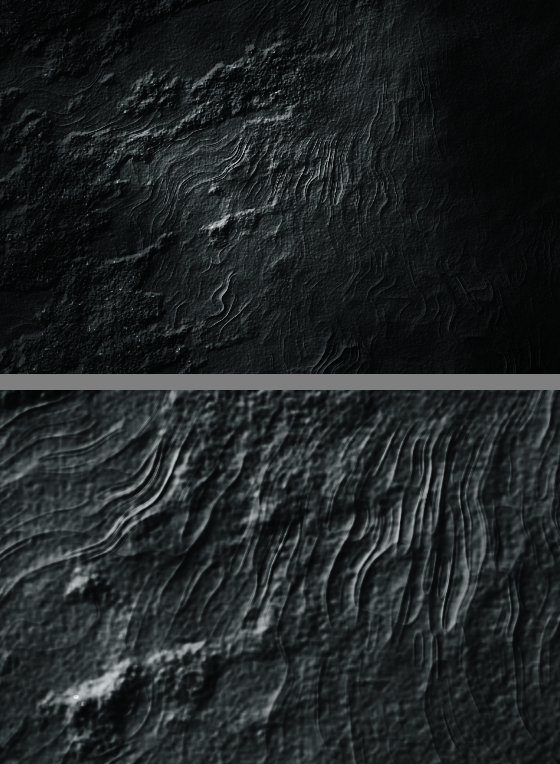
Top, the full canvas; bottom, a detail of the centre.
Write a WebGL 1 fragment shader that draws this texture.

```glsl
precision highp float;
// Wet black sand under a low light: rivulets fan down from the top right,
// rough rock crust breaks through on the left. A height field is sampled twice
// for its slope toward the light, and slope and glow add up as log exposure.
uniform vec2 u_resolution;

float hash(vec2 p) {
  vec3 q = fract(p.xyx * 0.1031);
  q += dot(q, q.yzx + 33.33);
  return fract((q.x + q.y) * q.z);
}

float noise(vec2 p) {
  vec2 i = floor(p), f = fract(p);
  f = f * f * f * (f * (f * 6.0 - 15.0) + 10.0);
  vec2 e = vec2(1.0, 0.0);
  return mix(mix(hash(i), hash(i + e), f.x),
             mix(hash(i + e.yx), hash(i + 1.0), f.x), f.y);
}

float fbm(vec2 p) {
  float sum = 0.0, amp = 0.53;
  for (int i = 0; i < 4; i++) {
    sum += amp * noise(p);
    p = mat2(1.6, 1.2, -1.2, 1.6) * p + 7.3;
    amp *= 0.5;
  }
  return sum;
}

float ridge(vec2 p) {
  float crest = 1.0 - abs(2.0 * noise(p) - 1.0);
  return crest * crest * crest;
}

// 0 on the left shore, 1 on the fan of rivulets
float fanMask(vec2 p) {
  float border = 0.64 + 0.2 * p.y + 0.4 * (noise(p * 5.0 + 3.0) - 0.5);
  return smoothstep(-0.14, 0.14, p.x - border);
}

// Ragged crust in bands along a rising diagonal
float rockMask(vec2 p) {
  vec2 q = vec2(dot(p, vec2(0.9, 0.44)) * 3.2, dot(p, vec2(-0.44, 0.9)) * 7.0);
  float shape = fbm(q + 4.0) + 0.28 * (fbm(p * 24.0) - 0.5);
  return smoothstep(0.44, 0.6, shape + 0.12 * (p.y - 0.4))
       * (1.0 - 0.9 * fanMask(p));
}

float height(vec2 p) {
  float fan = fanMask(p), rock = rockMask(p);

  // Rivulets in bent polar coordinates around a source above the top edge
  vec2 d = p - vec2(1.06, 1.35);
  float r = length(d);
  float a = atan(d.x, -d.y) + 0.13 * (noise(p * 4.0) - 0.5)
          + 0.06 * (noise(p * 10.0) - 0.5) + 0.02 * (noise(p * 24.0) - 0.5);
  float patches = 0.35 + 0.8 * smoothstep(0.25, 0.7, noise(p * 5.5 + 9.0));
  float rivulets = 0.0085 * ridge(vec2(a * 30.0, r * 9.0))
                 + 0.0045 * ridge(vec2(a * 56.0, r * 17.0) + 5.0)
                 + 0.0018 * ridge(vec2(a * 105.0, r * 30.0) + 8.0);
  rivulets *= r * patches * mix(0.4, 1.0, fan) * (1.0 - 0.8 * rock);

  // Swell, crust and two sizes of turned grain
  float swell = 0.055 * fbm(p * 4.5);
  float crust = rock * (0.004 + 0.036 * fbm(p * 26.0));
  vec2 g = mat2(0.8, 0.6, -0.6, 0.8) * p;
  float grain = (0.0016 + 0.0022 * rock)
              * (noise(g * 165.0) + 0.7 * noise(p.yx * 260.0 + 31.0));
  return swell + crust + rivulets + grain;
}

void main() {
  vec2 p = gl_FragCoord.xy / u_resolution.y;
  float rock = rockMask(p), fan = fanMask(p);

  // Slope toward the light, positive where the ground faces it
  vec2 toLight = vec2(-0.75, 0.66);
  float reach = 0.0025;
  float slope = (height(p) - height(p + toLight * reach)) / reach;
  slope /= sqrt(1.0 + 0.6 * slope * slope);

  // Broad sheen left of the middle, fading to the right edge and the bottom
  vec2 q = (p - vec2(0.66, 0.54)) * vec2(2.7, 1.9);
  float glow = exp(-dot(q, q));
  float exposure = -0.15 + 1.05 * glow + 2.0 * (fbm(p * 3.0 + 2.0) - 0.5);
  exposure -= 0.75 * smoothstep(1.1, 1.5, p.x) + 0.4 * smoothstep(0.25, 0.0, p.y);
  exposure -= 0.3 * rock;
  exposure += (1.35 + 0.6 * glow) * slope;

  // Tiny wet glints on the shore
  float glint = smoothstep(0.82, 0.97, noise(p * 150.0 + 11.0));
  exposure += glint * (0.3 + 0.9 * rock) * (1.0 - fan);

  float value = 1.0 - exp(-0.062 * exp(exposure));
  vec3 tint = mix(vec3(0.87, 1.01, 1.05), vec3(0.97, 1.0, 1.01),
                  smoothstep(0.1, 0.55, value));
  gl_FragColor = vec4(value * tint + vec3(0.002, 0.004, 0.004), 1.0);
}
```
